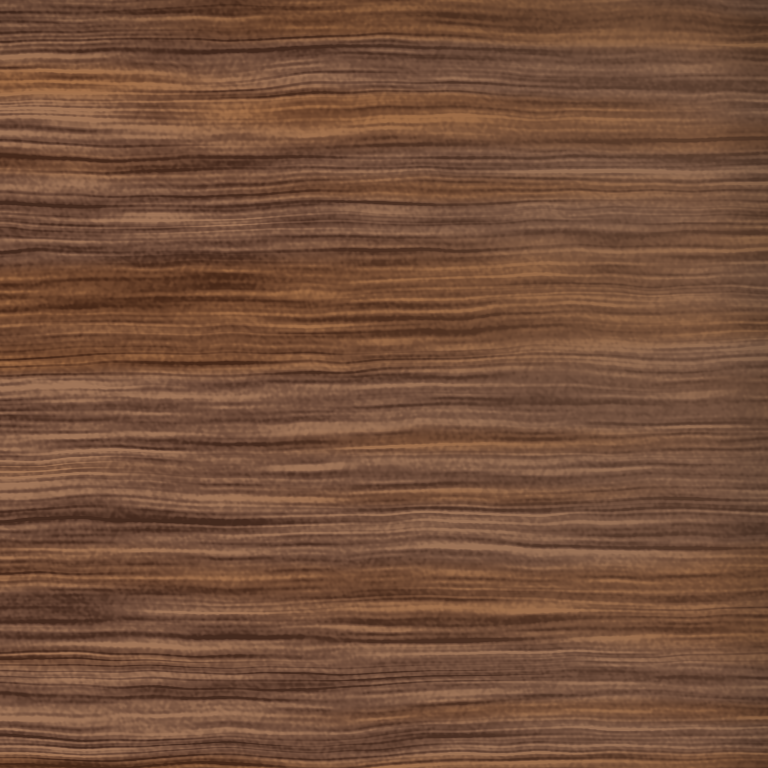
This texture is drawn by a Shadertoy shader. Its source:

```glsl
const vec3 DARK_BROWN = vec3(0.270, 0.163, 0.110);
const vec3 MID_BROWN = vec3(0.435, 0.296, 0.215);
const vec3 GOLDEN_TAN = vec3(0.635, 0.460, 0.325);
const vec3 RED_TINT = vec3(1.02, 0.95, 0.84);
const vec3 GREY_TINT = vec3(0.99, 1.00, 1.06);
const vec3 HAZE_COLOR = vec3(0.490, 0.375, 0.295);

const float HAZE_AMOUNT = 0.36;
const float EDGE_SHADE = 0.12;
const float BASE_TONE = 0.505;
const float BAND_CONTRAST = 0.26;
const float STREAK_CONTRAST = 0.34;
const float FINE_CONTRAST = 0.58;
const float HAIR_CONTRAST = 0.66;
const float PORE_CONTRAST = 0.30;
const float DARK_LINE_DEPTH = 0.42;
const float LIGHT_LINE_GAIN = 0.36;
const float LINE_COUNT = 70.0;
const mat2 PORE_TURN = mat2(0.88, 0.47, -0.47, 0.88);

float hash(vec2 p) {
    vec3 q = fract(p.xyx * 0.1031);
    q += dot(q, q.yzx + 33.33);
    return fract((q.x + q.y) * q.z);
}

float noise(vec2 p) {
    vec2 cell = floor(p);
    vec2 f = fract(p);
    f = f * f * (3.0 - 2.0 * f);
    float low = mix(hash(cell), hash(cell + vec2(1, 0)), f.x);
    float high = mix(hash(cell + vec2(0, 1)), hash(cell + vec2(1, 1)), f.x);
    return mix(low, high, f.y);
}

// Noise centred on zero, stretched by separate frequencies along x and y
float streaks(vec2 p, float alongGrain, float acrossGrain, float seed) {
    return noise(p * vec2(alongGrain, acrossGrain) + seed) - 0.5;
}

// Gentle vertical wandering of the fibres
vec2 bendGrain(vec2 p) {
    float bend = 0.010 * streaks(p, 2.4, 3.0, 11.0)
               + 0.011 * streaks(p, 7.0, 11.0, 27.0)
               + 0.004 * streaks(p, 20.0, 40.0, 43.0);
    return vec2(p.x, p.y + bend);
}

// Growth lines: a narrow light ridge beside a narrow dark edge
float growthLines(vec2 p) {
    float growth = p.y * LINE_COUNT
                 + 2.6 * streaks(p, 0.5, 19.0, 61.0)
                 + 0.7 * streaks(p, 3.5, 46.0, 75.0);
    float phase = fract(growth);
    float darkEdge = 1.0 - smoothstep(0.02, 0.22, abs(phase - 0.68));
    float lightRise = 1.0 - smoothstep(0.02, 0.24, abs(phase - 0.34));
    float darkPresence = smoothstep(0.36, 0.80, noise(p * vec2(2.2, 34.0) + 83.0));
    float lightPresence = smoothstep(0.38, 0.80, noise(p * vec2(2.8, 38.0) + 97.0));
    return LIGHT_LINE_GAIN * lightRise * lightPresence
         - DARK_LINE_DEPTH * darkEdge * darkPresence;
}

float woodTone(vec2 p) {
    float tone = BASE_TONE;
    tone += BAND_CONTRAST * streaks(p, 0.7, 18.0, 5.0);
    tone += STREAK_CONTRAST * streaks(p, 1.5, 58.0, 19.0);
    tone += FINE_CONTRAST * streaks(p, 3.6, 126.0, 37.0);
    tone += HAIR_CONTRAST * streaks(p, 10.0, 235.0, 53.0);
    tone += PORE_CONTRAST * streaks(PORE_TURN * p, 230.0, 260.0, 71.0);
    return tone + growthLines(p);
}

vec3 woodColor(vec2 p) {
    float tone = woodTone(p);
    vec3 color = mix(DARK_BROWN, MID_BROWN, smoothstep(-0.10, 0.56, tone));
    color = mix(color, GOLDEN_TAN, smoothstep(0.42, 1.14, tone));
    float warmth = noise(p * vec2(1.6, 28.0) + 109.0);
    return color * mix(GREY_TINT, RED_TINT, smoothstep(0.35, 0.85, warmth));
}

// Pale sheen toward the right, with shaded borders
vec3 applySheen(vec3 color, vec2 uv) {
    float across = smoothstep(0.25, 0.90, uv.x);
    float height = mix(0.55, 1.0, smoothstep(0.1, 0.6, uv.y));
    color = mix(color, HAZE_COLOR, HAZE_AMOUNT * across * height);
    float shade = smoothstep(0.91, 1.0, uv.x) + 0.7 * smoothstep(0.88, 1.0, uv.y);
    return color * (1.0 - EDGE_SHADE * shade);
}

void mainImage(out vec4 fragColor, in vec2 fragCoord) {
    vec2 uv = fragCoord / iResolution.xy;
    vec3 color = woodColor(bendGrain(uv));
    fragColor = vec4(applySheen(color, uv), 1.0);
}
```
